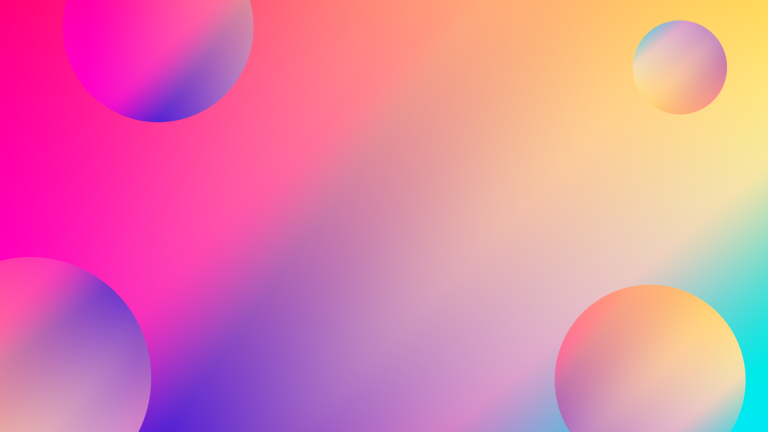
This background is drawn by a Shadertoy shader. Its source:

```glsl
// Quadratic blend through three colours, h runs from 0 to 1
vec3 blend3(vec3 low, vec3 middle, vec3 high, float h) {
    vec3 bend = 2.0 * (low + high) - 4.0 * middle;
    return low + (high - low - bend) * h + bend * h * h;
}

// Half-eased ramp between two slanted lines, each given as (x at bottom, x at top)
float ramp(vec2 startLine, vec2 endLine, vec2 p) {
    float a = mix(startLine.x, startLine.y, p.y);
    float b = mix(endLine.x, endLine.y, p.y);
    float t = clamp((p.x - a) / max(b - a, 0.001), 0.0, 1.0);
    return mix(t, smoothstep(0.0, 1.0, t), 0.4);
}

// Diagonal colour mesh, in units of the canvas height
vec3 meshGradient(vec2 p) {
    p.y = clamp(p.y, 0.0, 1.0);
    float h = p.y;

    // Slanted lines, left to right
    vec2 edgeLine = vec2(0.0);
    vec2 pinkLine = vec2(0.05, 1.04);
    vec2 violetLine = vec2(0.38, 1.13);
    vec2 peachLine = vec2(0.71, 1.68);
    vec2 creamLine = vec2(1.04, 2.23);
    vec2 cyanLine = vec2(1.60, 2.71);

    // Colour along each line: bottom, middle, top
    vec3 edge = blend3(vec3(1.0, 0.0, 0.80), vec3(1.0, 0.0, 0.70), vec3(1.0, 0.0, 0.48), h);
    vec3 pink = blend3(vec3(0.94, 0.0, 0.82), vec3(1.0, 0.33, 0.66), vec3(1.0, 0.62, 0.47), h);
    vec3 violet = blend3(vec3(0.33, 0.13, 0.83), vec3(0.79, 0.47, 0.66), vec3(1.0, 0.67, 0.47), h);
    vec3 peach = blend3(vec3(0.60, 0.35, 0.77), vec3(0.94, 0.74, 0.67), vec3(1.0, 0.83, 0.36), h);
    vec3 cream = blend3(vec3(0.82, 0.51, 0.78), vec3(0.95, 0.86, 0.70), vec3(1.0, 0.95, 0.27), h);
    vec3 cyan = mix(vec3(0.0, 0.91, 0.95), vec3(0.0, 0.96, 0.70), h);

    vec3 color = mix(edge, pink, ramp(edgeLine, pinkLine, p));
    color = mix(color, violet, ramp(pinkLine, violetLine, p));
    color = mix(color, peach, ramp(violetLine, peachLine, p));
    color = mix(color, cream, ramp(peachLine, creamLine, p));
    color = mix(color, cyan, ramp(creamLine, cyanLine, p));
    return clamp(color, 0.0, 1.0);
}

// Disc filled with a shrunken, turned view of the mesh around focus
vec3 paintDisc(vec3 under, vec2 p, vec2 center, float radius, mat2 turn, vec2 focus, float pixel) {
    vec2 offset = p - center;
    float coverage = smoothstep(pixel, -pixel, length(offset) - radius);
    vec3 fill = meshGradient(focus + turn * offset * 0.5 / radius);
    return mix(under, fill, coverage);
}

void mainImage(out vec4 fragColor, in vec2 fragCoord) {
    vec2 p = fragCoord / iResolution.y;
    float pixel = 0.75 / iResolution.y;

    mat2 upright = mat2(1.0);
    mat2 halfTurn = mat2(-0.85, 0.0, 0.0, -0.85);
    mat2 mirrored = mat2(0.0, -1.0, -1.0, 0.0);

    vec3 color = meshGradient(p);

    // Corner discs: upper left, upper right, lower left, lower right
    color = paintDisc(color, p, vec2(0.366, 0.938), 0.221, upright, vec2(0.38, 0.50), pixel);
    color = paintDisc(color, p, vec2(1.574, 0.844), 0.109, halfTurn, vec2(1.23, 0.52), pixel);
    color = paintDisc(color, p, vec2(0.070, 0.125), 0.280, mirrored, vec2(0.84, 0.44), pixel);
    color = paintDisc(color, p, vec2(1.505, 0.120), 0.221, upright, vec2(1.19, 0.50), pixel);

    fragColor = vec4(color, 1.0);
}
```
